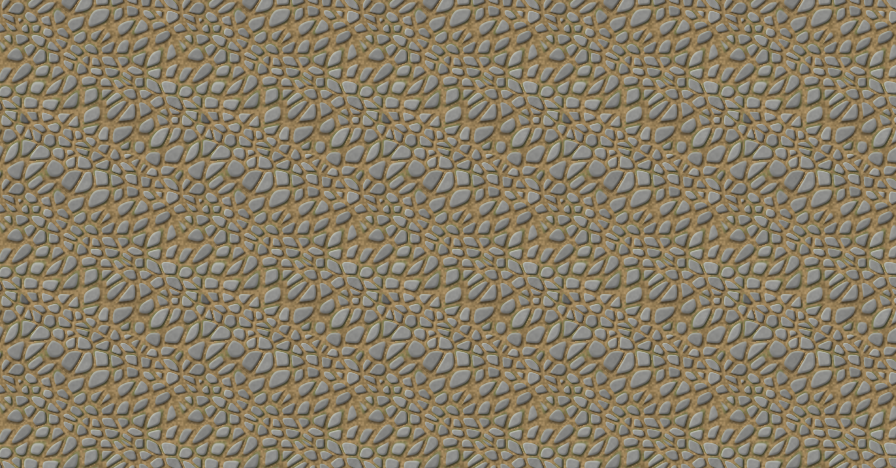
This texture is drawn by a WebGL 1 fragment shader. Its source:

```glsl
precision highp float;

uniform vec2 u_resolution;

const vec2 CELLS = vec2(12.0, 13.0); // stones across and down one tile

vec2 wrapCell(vec2 id, vec2 period) {
  return floor(mod(id + 0.5, period));
}

float hash(vec2 p) {
  vec3 q = fract(vec3(p.xyx) * 0.1031);
  q += dot(q, q.yzx + 33.33);
  return fract((q.x + q.y) * q.z);
}

// Value noise that repeats with the tile
float noise(vec2 p, float period) {
  vec2 i = floor(p), f = fract(p);
  f = f * f * (3.0 - 2.0 * f);
  vec2 size = vec2(period);
  float a = hash(wrapCell(i, size));
  float b = hash(wrapCell(i + vec2(1.0, 0.0), size));
  float c = hash(wrapCell(i + vec2(0.0, 1.0), size));
  float d = hash(wrapCell(i + vec2(1.0, 1.0), size));
  return mix(mix(a, b, f.x), mix(c, d, f.x), f.y);
}

vec2 stoneCenter(vec2 cell) {
  vec2 id = wrapCell(cell, CELLS);
  vec2 jitter = vec2(hash(id + 17.3), hash(id + 71.9)) - 0.5;
  return cell + 0.5 + 0.8 * jitter;
}

float isStone(vec2 id, vec2 chosen) {
  return 1.0 - step(0.1, distance(id, chosen));
}

void main() {
  vec2 tile = gl_FragCoord.xy / u_resolution.x * 4.96;
  float pixel = 4.96 * CELLS.x / u_resolution.x;

  // Gentle bending turns the rows of stones
  vec2 p = tile * CELLS;
  p += 0.35 * sin(6.28318 * (tile.yx * vec2(2.0, 1.0) + tile * vec2(1.0, 2.0)));

  // Nearest stone
  vec2 home = floor(p), center = home;
  float nearest = 9.0;
  for (int y = -1; y <= 1; y++) {
    for (int x = -1; x <= 1; x++) {
      vec2 cell = floor(p) + vec2(float(x), float(y));
      vec2 c = stoneCenter(cell);
      float d = distance(p, c);
      if (d < nearest) {
        nearest = d;
        home = cell;
        center = c;
      }
    }
  }

  // Rounded distance to the cell border, with its outward direction
  float total = 0.0;
  vec2 outward = vec2(0.0);
  for (int y = -2; y <= 2; y++) {
    for (int x = -2; x <= 2; x++) {
      vec2 other = stoneCenter(home + vec2(float(x), float(y)));
      vec2 gap = other - center;
      if (dot(gap, gap) > 0.0001) {
        vec2 dir = normalize(gap);
        float weight = exp(-13.0 * dot(0.5 * (center + other) - p, dir));
        total += weight;
        outward += weight * dir;
      }
    }
  }
  outward /= total;
  vec2 id = wrapCell(home, CELLS);
  float tone = hash(id + 5.7);
  float inset = 0.05 + 0.07 * hash(id + 41.1) + 0.09 * noise(tile * 5.0, 5.0);
  float edge = -log(total) / 13.0 - inset;
  float facing = dot(outward, normalize(vec2(-0.6, 0.8)));

  // Sand with fine grains, damp patches and moss beside the stones
  float grain = noise(tile * 96.0, 96.0);
  float coarse = noise(tile * 43.0 + 0.4, 43.0);
  float patches = noise(tile * 9.0, 9.0);
  vec3 sand = mix(vec3(0.47, 0.39, 0.25), vec3(0.71, 0.60, 0.43), 0.65 * grain + 0.35 * coarse);
  sand *= 0.95 + 0.1 * patches;
  float beside = smoothstep(-0.17, -0.01, edge);
  float moss = beside * smoothstep(0.55, 0.8, noise(tile * 19.0, 19.0));
  sand = mix(sand, vec3(0.43, 0.49, 0.31), 0.6 * moss);
  sand *= 1.0 - 0.5 * beside * smoothstep(-0.1, 0.7, -facing);

  // Grey stones, a few distinctly dark or pale
  vec3 stone = vec3(0.55, 0.55, 0.54) * (0.91 + 0.17 * tone);
  stone *= 0.95 + 0.06 * coarse + 0.05 * grain;
  stone *= 1.0 - 0.32 * isStone(id, vec2(1.0, 12.0));
  stone *= 1.0 + 0.18 * isStone(id, vec2(8.0, 9.0));

  // Lit upper left rim and shaded lower right rim
  float rim = 1.0 - smoothstep(0.02, 0.15, edge);
  stone += rim * max(facing, 0.0) * vec3(0.16, 0.17, 0.13);
  stone *= 1.0 - 0.4 * rim * max(-facing, 0.0);

  float cover = smoothstep(-0.6 * pixel, 0.6 * pixel, edge);
  gl_FragColor = vec4(mix(sand, stone, cover), 1.0);
}
```
